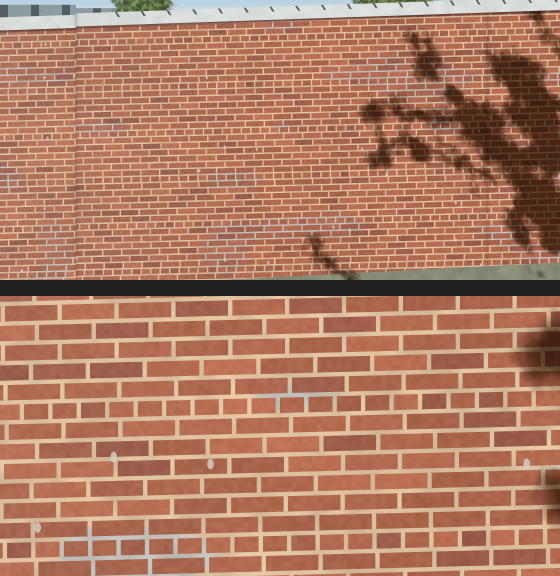
Top: the whole. Bottom: its middle third, enlarged.
Write a Shadertoy shader that draws this texture.

```glsl
// Sunlit brick wall in common bond: every seventh course is made of half-width headers.
// Courses lean with a slight perspective under a pale coping; a tree shadow, built from
// noise-roughened capsules, falls on the right. Canvas units: x 0..2, y 0..1.

#define COURSE 0.0235         // height of one course
#define BRICK 0.0677          // length of a stretcher
#define MORTAR 0.0052         // joint width
#define BOND 7.0              // courses per header course
#define LEAN 0.026            // slope of the courses
#define HEADER_Y 0.346        // height of a header course at the left edge
#define PIERS vec2(0.272, 1.74) // vertical steps in the wall
#define BRICK_COLOR vec3(0.685, 0.405, 0.305)
#define MORTAR_COLOR vec3(0.86, 0.75, 0.62)
#define COPING_COLOR vec3(0.85, 0.87, 0.86)
#define SHADOW_TINT vec3(0.41, 0.34, 0.25)

float hash(vec2 p) {
    vec3 q = fract(p.xyx * 0.1031);
    q += dot(q, q.yzx + 33.33);
    return fract((q.x + q.y) * q.z);
}

float noise(vec2 p) {
    vec2 i = floor(p), f = fract(p);
    f = f * f * (3.0 - 2.0 * f);
    return mix(mix(hash(i), hash(i + vec2(1, 0)), f.x),
               mix(hash(i + vec2(0, 1)), hash(i + vec2(1, 1)), f.x), f.y);
}

float fbm(vec2 p) {
    float sum = 0.0, amp = 0.5;
    for (int i = 0; i < 4; i++) {
        sum += amp * noise(p);
        p = p * 2.03 + 17.3;
        amp *= 0.5;
    }
    return sum / 0.9375;
}

// Antialiased coverage of the region where d > 0
float cover(float d, float px) { return clamp(d / px + 0.5, 0.0, 1.0); }

float capsule(vec2 p, vec2 a, vec2 b, float r) {
    vec2 ap = p - a, ab = b - a;
    return length(ap - ab * clamp(dot(ap, ab) / dot(ab, ab), 0.0, 1.0)) - r;
}

vec3 brickwork(vec2 p, float px) {
    float leftPier = 1.0 - cover(p.x - PIERS.x, px);
    float v = (p.y - LEAN * p.x - HEADER_Y + 0.003 * leftPier) / COURSE + 0.5;
    float row = floor(v);
    bool header = mod(row, BOND) < 0.5;
    float len = header ? BRICK * 0.5 : BRICK;
    float u = p.x / len + 0.5 * mod(row, 2.0) + 0.16 * hash(vec2(row + 60.0, 3.0));
    vec2 id = vec2(floor(u), row) + 80.0;

    // Distance to the nearest joint
    vec2 f = vec2(fract(u), fract(v));
    vec2 edge = min(f, 1.0 - f) * vec2(len, COURSE);
    float face = cover(min(edge.x, edge.y) - 0.5 * MORTAR, px);

    // Each brick has its own tone; a few are fired darker
    float tone = hash(id);
    vec3 brick = BRICK_COLOR * (0.93 + 0.14 * tone);
    brick = mix(brick, vec3(0.56, 0.33, 0.28), 0.6 * step(0.88, hash(id + 31.7)));
    brick += 0.05 * (noise(p * 170.0) - 0.5);
    brick += vec3(0.0, 0.035, 0.045) * smoothstep(1.2, 0.0, p.x);

    // Grey repointing in patches
    float repair = smoothstep(0.72, 0.78, noise(p * vec2(5.0, 11.0) + 4.0));
    vec3 joint = mix(MORTAR_COLOR, vec3(0.76, 0.75, 0.73), repair);
    joint *= 0.93 + 0.12 * noise(p * 45.0);
    vec3 col = mix(joint, brick, face) * (0.95 + 0.1 * fbm(p * 4.0));

    // Sparse pale chips
    vec2 cell = floor(p * 9.0);
    vec2 spot = (cell + 0.2 + 0.6 * vec2(hash(cell + 5.0), hash(cell + 9.0))) / 9.0;
    float chip = cover(0.005 - length((p - spot) * vec2(1.3, 0.8)), px);
    col = mix(col, vec3(0.84, 0.82, 0.80), 0.8 * chip * step(0.86, hash(cell + 2.0)));

    // Soft dark seam at each pier
    vec2 seam = exp(-abs(p.x - PIERS) / 0.006);
    return col * (1.0 - 0.14 * max(seam.x, seam.y));
}

// Foliage shadow, 0 lit to 1 shaded
float treeShadow(vec2 p) {
    float d = capsule(p, vec2(1.48, 0.85), vec2(1.62, 0.65), 0.025);
    d = min(d, capsule(p, vec2(1.34, 0.60), vec2(1.38, 0.42), 0.03));
    d = min(d, capsule(p, vec2(1.38, 0.60), vec2(1.68, 0.57), 0.035));
    d = min(d, capsule(p, vec2(1.44, 0.51), vec2(1.77, 0.36), 0.05));
    d = min(d, capsule(p, vec2(1.86, 0.74), vec2(1.97, 0.45), 0.075));
    d = min(d, capsule(p, vec2(1.72, 0.53), vec2(2.00, 0.20), 0.085));
    d = min(d, capsule(p, vec2(1.78, 0.30), vec2(1.93, 0.03), 0.025));
    d = min(d, capsule(p, vec2(1.91, 0.94), vec2(2.00, 0.78), 0.025));
    d = min(d, capsule(p, vec2(1.13, 0.10), vec2(1.24, 0.00), 0.02));
    float leaves = fbm(mat2(0.8, -0.6, 0.6, 0.8) * p * vec2(17.0, 13.0));
    return smoothstep(0.03, -0.035, d + 0.18 * (leaves - 0.5));
}

vec3 background(vec2 p, float px) {
    vec3 col = mix(vec3(0.84, 0.88, 0.90), vec3(0.72, 0.82, 0.89), smoothstep(0.94, 1.0, p.y));
    float roof = cover(0.43 - p.x, px) * cover(0.983 - 0.012 * step(0.27, p.x) - p.y, px);
    float panel = step(0.25, fract(p.x * 9.0));
    col = mix(col, mix(vec3(0.32, 0.37, 0.38), vec3(0.55, 0.61, 0.63), panel), roof);
    float grove = min(abs(p.x - 0.52) - 0.10, abs(p.x - 1.42) - 0.14);
    float tree = smoothstep(0.02, -0.02, grove + 0.1 * (fbm(p * 45.0) - 0.5));
    return mix(col, vec3(0.36, 0.43, 0.27) * (0.6 + 0.8 * noise(p * 110.0)), tree);
}

void mainImage(out vec4 fragColor, in vec2 fragCoord) {
    vec2 p = fragCoord / iResolution.xy * vec2(2.0, 1.0);
    float px = 1.0 / iResolution.y;
    float wallTop = 0.896 + 0.034 * p.x - 0.005 * step(p.x, PIERS.x);
    float copingTop = wallTop + 0.047;

    // Wall with the dark line beneath its coping
    vec3 wall = brickwork(p, px);
    wall = mix(wall, vec3(0.33, 0.20, 0.17), 0.75 * smoothstep(0.012, 0.002, wallTop - p.y));

    // Concrete plinth rising to the right
    float plinth = cover(0.0512 * (p.x - 0.78) - p.y, px);
    wall = mix(wall, vec3(0.53, 0.55, 0.47) * (0.9 + 0.2 * fbm(p * 25.0)), plinth);
    wall *= mix(vec3(1.0), SHADOW_TINT, treeShadow(p));

    // Coping with slanted clips along its upper edge
    vec3 coping = COPING_COLOR * (0.97 + 0.06 * noise(p * 30.0));
    float drop = copingTop - p.y;
    float clip = abs((fract((p.x - 0.6 * drop) / 0.092) - 0.5) * 0.092);
    coping *= 1.0 - 0.55 * cover(0.004 - clip, px) * cover(0.018 - drop, px) * step(0.4, p.x);
    coping *= 1.0 - 0.2 * exp(-abs(p.x - PIERS.x) / 0.004);

    vec3 col = mix(wall, coping, cover(p.y - wallTop, px));
    col = mix(col, background(p, px), cover(p.y - copingTop, px));
    fragColor = vec4(col, 1.0);
}
```
